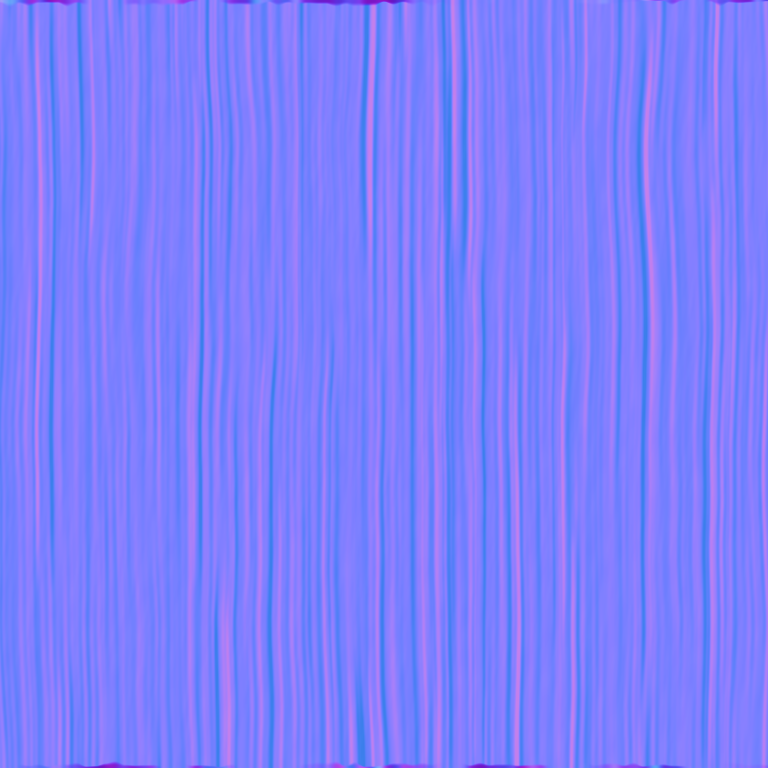
Give the GLSL for this texture map, as a WebGL 1 fragment shader.

```glsl
precision highp float;
// Tangent-space normal map of fibrous, vertically grained wood.
// Fine ripples and long tapering ridges with two opposite flanks are summed
// as sideways slopes, bent by a gentle warp; a ragged rim tilts up or down.

uniform vec2 u_resolution;

float hash(vec2 p) {
  vec3 q = fract(vec3(p.xyx) * vec3(0.1031, 0.1030, 0.0973));
  q += dot(q, q.yzx + 33.33);
  return fract((q.x + q.y) * q.z);
}

// Signed value noise in -1..1
float noise(vec2 p) {
  vec2 i = floor(p), f = fract(p);
  f = f * f * (3.0 - 2.0 * f);
  float low = mix(hash(i), hash(i + vec2(1.0, 0.0)), f.x);
  float high = mix(hash(i + vec2(0.0, 1.0)), hash(i + 1.0), f.x);
  return 2.0 * mix(low, high, f.y) - 1.0;
}

// One fibre: a height that drifts along y, with its own phase per column
float fibre(float column, float y) {
  float t = y + 40.0 * hash(vec2(column, 7.0));
  float i = floor(t);
  float a = hash(vec2(column, i + 90.0));
  float b = hash(vec2(column, i + 91.0));
  return 2.0 * mix(a, b, smoothstep(0.0, 1.0, t - i)) - 1.0;
}

float fibres(vec2 p) {
  float i = floor(p.x);
  return mix(fibre(i, p.y), fibre(i + 1.0, p.y), smoothstep(0.0, 1.0, p.x - i));
}

// Slope across the fibres, which averages out over a few columns
float ripples(vec2 p) {
  vec2 halfStep = vec2(0.5, 0.0);
  return fibres(p + halfStep) - fibres(p - halfStep);
}

// Scattered long ridges and furrows, each with two opposite flanks
float ridges(vec2 p) {
  float slope = 0.0;
  for (int k = 0; k < 8; k++) {
    float layer = float(k);
    float count = 8.0 + 0.7 * layer;
    float x = p.x * count + 0.37 * layer + 20.0;
    float column = floor(x);
    float y = p.y * 0.9 + 9.0 * hash(vec2(column, layer + 300.0));
    vec2 id = vec2(column + 50.0 * layer, floor(y) + 200.0);
    float along = fract(y);

    float start = 0.25 * hash(id + 31.0);
    float end = 1.0 - 0.25 * hash(id + 43.0);
    float taper = smoothstep(start, start + 0.12, along)
                * (1.0 - smoothstep(end - 0.12, end, along));

    float width = mix(0.0021, 0.0034, hash(id + 17.0));
    float spread = mix(0.003, 0.009, hash(id + 83.0));
    float d = (x - column - mix(0.3, 0.7, hash(id))) / count;
    float left = (d + spread) / width;
    float right = (d - spread) / width;

    float side = hash(id + 59.0) < 0.35 ? -1.0 : 1.0;
    float chance = hash(id + 71.0);
    float strength = mix(0.04, 0.64, chance * chance);
    float balance = mix(0.7, 1.1, hash(id + 97.0));
    slope += side * strength * taper
           * (balance * exp(-left * left) - exp(-right * right));
  }
  return slope;
}

void main() {
  vec2 uv = gl_FragCoord.xy / u_resolution;

  // Slow sideways wander of the grain
  vec2 p = uv;
  p.x += 0.005 * noise(uv * vec2(6.0, 5.0) + 11.0)
       + 0.0018 * noise(uv * vec2(16.0, 11.0) + 37.0);

  // Fine grain at two widths, then the ridges
  vec2 slope = vec2(-0.012, 0.0);
  slope.x += 0.11 * ripples(p * vec2(125.0, 2.6) + 130.0);
  slope.x += 0.14 * ripples(p * vec2(205.0, 3.5) + 310.0);
  slope.x += ridges(p);
  slope.x = clamp(slope.x, -0.62, 0.62);

  // Faint leaning tooth over the fibres
  vec2 lean = vec2(uv.x - 0.12 * uv.y, uv.y);
  slope += vec2(0.025, 0.012) * noise(lean * vec2(230.0, 35.0) + 70.0);

  // Ragged rim along the top and bottom edges, broken into patches
  float border = min(uv.y, 1.0 - uv.y);
  float end = uv.y < 0.5 ? 3.0 : 60.0;
  float depth = 0.004 + 0.0025 * noise(vec2(uv.x * 80.0, end))
              + 0.0015 * noise(vec2(uv.x * 25.0, end + 9.0));
  float rim = 1.0 - smoothstep(depth * 0.4, depth * 1.3 + 0.001, border);
  rim *= smoothstep(-0.6, 0.4, noise(vec2(uv.x * 22.0, end + 30.0)));
  vec2 tilt = vec2(0.5 * noise(vec2(uv.x * 70.0, end + 20.0)),
                   1.0 * noise(vec2(uv.x * 14.0, end + 40.0))
                 + 0.6 * noise(vec2(uv.x * 75.0, end + 50.0)) - 0.3);
  slope = mix(slope, tilt, rim);

  vec3 normal = normalize(vec3(slope, 1.0));
  gl_FragColor = vec4(0.5 + 0.5 * normal, 1.0);
}
```
